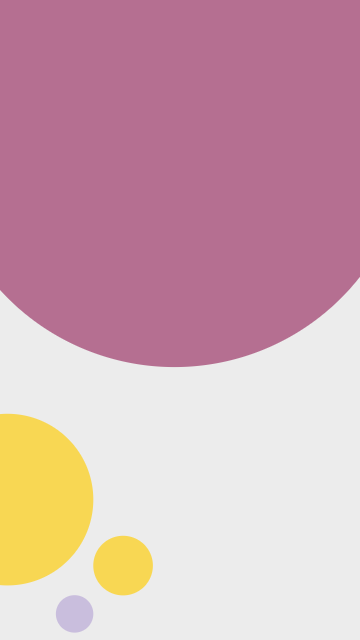
Give the GLSL for this background, as a WebGL 2 fragment shader.

```glsl
#version 300 es
precision highp float;

uniform vec2 u_resolution;
out vec4 fragColor;

const vec3 PAPER = vec3(0.925);
const vec3 MAUVE = vec3(0.71, 0.437, 0.567);
const vec3 YELLOW = vec3(0.973, 0.843, 0.325);
const vec3 LAVENDER = vec3(0.79, 0.745, 0.867);

float circleDistance(vec2 point, vec2 center, float radius) {
    return length(point - center) - radius;
}

// Coverage of a shape, softened over one pixel of width.
float coverage(float dist, float pixel) {
    return clamp(0.5 - dist / pixel, 0.0, 1.0);
}

vec3 paintDisc(vec3 base, vec3 color, vec2 point, vec2 center, float radius, float pixel) {
    return mix(base, color, coverage(circleDistance(point, center, radius), pixel));
}

void main() {
    // One unit is the canvas width.
    float pixel = 1.0 / u_resolution.x;
    vec2 point = gl_FragCoord.xy * pixel;

    // Large disc filling the top
    vec3 color = paintDisc(PAPER, MAUVE, point, vec2(0.4845, 1.4132), 0.6551, pixel);

    // Cluster of smaller discs at the lower left
    color = paintDisc(color, YELLOW, point, vec2(0.0208, 0.39), 0.2384, pixel);
    color = paintDisc(color, YELLOW, point, vec2(0.3419, 0.2067), 0.0828, pixel);
    color = paintDisc(color, LAVENDER, point, vec2(0.2072, 0.0725), 0.052, pixel);

    fragColor = vec4(color, 1.0);
}
```
